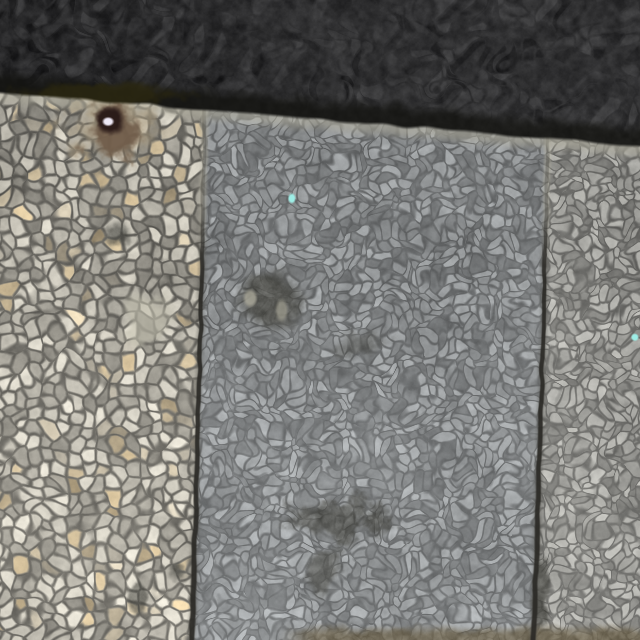
Write a three.js fragment shader that draws this texture.

```glsl
// Three weathered terrazzo paving slabs below a dark, rough asphalt strip.
varying vec2 vUv;

// Layout
const float CURB_HEIGHT = 0.855;
const float CURB_SLOPE = 0.084;
const float GUTTER_WIDTH = 0.034;
const vec3 LEFT_JOINT = vec3(0.2995, 0.034, -0.0115);  // offset, lean, bend
const vec3 RIGHT_JOINT = vec3(0.8335, 0.036, -0.010);
const float JOINT_WIDTH = 0.0032;

// Chips per canvas width
const float COARSE_CHIPS = 47.0;
const float FINE_CHIPS = 62.0;
const float ASPHALT_CHIPS = 43.0;

// Colours
const vec3 WARM_STONE = vec3(1.02, 1.0, 0.94);
const vec3 COOL_STONE = vec3(0.98, 1.0, 1.01);
const vec3 ASPHALT = vec3(0.165, 0.165, 0.17);
const vec3 GUTTER = vec3(0.075, 0.075, 0.065);
const vec3 JOINT = vec3(0.17, 0.165, 0.15);
const vec3 LIME = vec3(0.69, 0.68, 0.62);
const vec3 GRIME = vec3(0.29, 0.29, 0.27);
const vec3 RUST = vec3(0.42, 0.34, 0.27);
const vec3 SOIL = vec3(0.43, 0.39, 0.30);
const vec3 MOSS = vec3(0.20, 0.18, 0.06);
const vec3 GLINT = vec3(0.62, 0.93, 0.90);

vec3 hash3(vec2 p) {
  vec3 q = fract(p.xyx * vec3(0.1031, 0.1030, 0.0973));
  q += dot(q, q.yxz + 33.33);
  return fract((q.xxy + q.yzz) * q.zyx);
}

float noise(vec2 p) {
  vec2 i = floor(p), f = fract(p);
  f = f * f * (3.0 - 2.0 * f);
  return mix(mix(hash3(i).x, hash3(i + vec2(1, 0)).x, f.x),
             mix(hash3(i + vec2(0, 1)).x, hash3(i + vec2(1, 1)).x, f.x), f.y);
}

float fbm(vec2 p) {
  float sum = 0.0, weight = 0.5;
  for (int i = 0; i < 4; i++) {
    sum += weight * noise(p);
    p = p * 2.03 + 17.1;
    weight *= 0.5;
  }
  return sum / 0.9375;
}

// Randomly turned, elongated cells: x = gap to the next cell, yz = cell identity
vec3 chips(vec2 p, float stretch) {
  vec2 cell = floor(p), id = vec2(0.0);
  float nearest = 9.0, second = 9.0;
  for (int y = -1; y <= 1; y++) {
    for (int x = -1; x <= 1; x++) {
      vec2 c = cell + vec2(x, y);
      vec3 h = hash3(c);
      vec2 d = c + 0.12 + 0.76 * h.xy - p;
      float a = 6.2832 * h.z, s = sin(a), k = cos(a);
      float dist = length(vec2(k * d.x + s * d.y, k * d.y - s * d.x) * vec2(1.0 / stretch, stretch));
      if (dist < nearest) {
        second = nearest;
        nearest = dist;
        id = hash3(c + 71.0).xy;
      } else second = min(second, dist);
    }
  }
  return vec3(second - nearest, id);
}

float stain(vec2 p, vec2 centre, vec2 radius, float rough) {
  return 1.0 - smoothstep(0.55, 1.2, length((p - centre) / radius) + rough);
}

float jointX(vec3 j, float y) { return j.x + y * (j.y + y * j.z); }

vec3 slabs(vec2 p, float left, float right, float grain) {
  vec2 warp = vec2(noise(p * 38.0), noise(p * 38.0 + 51.0)) - 0.5;
  vec3 coarse = chips(p * COARSE_CHIPS + warp * 0.6, 1.25);
  vec3 fine = chips(p * FINE_CHIPS + warp * 1.3, 1.45);
  float inLeft = 1.0 - smoothstep(-0.003, 0.003, left);
  float inRight = smoothstep(-0.003, 0.003, right);
  vec3 chip = mix(fine, coarse, inLeft);

  // Grout, then stones of varied brightness and hue
  float low = mix(mix(0.49, 0.51, inRight), 0.55, inLeft);
  float high = mix(mix(0.70, 0.76, inRight), 0.90, inLeft);
  float body = smoothstep(0.02, 0.38, chip.x);
  float tone = mix(mix(0.44, 0.41, inLeft), mix(low, high, chip.y), body);
  tone += 0.13 * (grain - 0.5) + 0.10 * (fbm(p * 7.0) - 0.5);
  tone += mix(0.02, -0.035, smoothstep(0.15, 0.75, p.y));
  vec3 tint = mix(COOL_STONE, WARM_STONE, max(inLeft, 0.55 * inRight));
  tint *= mix(vec3(1), vec3(1.05, 0.97, 0.83), body * inLeft * smoothstep(0.82, 0.98, chip.z));
  return tone * tint;
}

void main() {
  vec2 p = vUv;
  float grain = fbm(p * 90.0);
  float rough = 1.3 * (fbm(p * 34.0) - 0.5);
  float left = p.x - jointX(LEFT_JOINT, p.y);
  float right = p.x - jointX(RIGHT_JOINT, p.y);
  float curb = p.y - CURB_HEIGHT + CURB_SLOPE * p.x + 0.005 * (noise(p * 30.0) - 0.5);
  vec3 col = slabs(p, left, right, grain);

  // Worn patches and deposits
  float dark = stain(p, vec2(0.423, 0.530), vec2(0.052, 0.047), rough * 0.5);
  dark = max(dark, 0.8 * stain(p, vec2(0.182, 0.635), vec2(0.024), rough));
  dark = max(dark, 0.5 * stain(p, vec2(0.566, 0.462), vec2(0.045, 0.025), rough));
  dark = max(dark, 0.85 * stain(p, vec2(0.525, 0.190), vec2(0.065, 0.030), rough * 1.6));
  dark = max(dark, 0.75 * stain(p, vec2(0.502, 0.115), vec2(0.034, 0.032), rough * 1.3));
  dark = max(dark, 0.7 * stain(p, vec2(0.276, 0.108), vec2(0.013, 0.018), rough));
  dark = max(dark, 0.7 * stain(p, vec2(0.217, 0.065), vec2(0.014, 0.020), rough));
  dark = max(dark, 0.9 * stain(p, vec2(0.845, 0.075), vec2(0.014, 0.050), rough));
  col = mix(col, GRIME + 0.22 * (grain - 0.5), dark * 0.8);
  col = mix(col, LIME, 0.75 * stain(p, vec2(0.391, 0.534), vec2(0.011, 0.014), 0.0));
  col = mix(col, LIME, 0.60 * stain(p, vec2(0.440, 0.515), vec2(0.010, 0.018), 0.0));
  col = mix(col, LIME * 1.1, 0.6 * stain(p, vec2(0.228, 0.500), vec2(0.040, 0.045), rough));
  float soil = (1.0 - smoothstep(0.008, 0.026, p.y + 0.012 * rough)) * smoothstep(0.43, 0.50, p.x);
  col = mix(col, SOIL + 0.2 * (grain - 0.5), 0.75 * soil);

  // Joints: pale filler near the curb, open and dark lower down
  float wobble = 0.003 * (noise(p * 45.0) - 0.5);
  float gap = min(abs(left + wobble), abs(right + wobble));
  float open = 1.0 - smoothstep(0.56, 0.70, p.y);
  col = mix(col, LIME, 0.45 * (1.0 - open) * (1.0 - smoothstep(0.002, 0.009, gap)));
  col = mix(col, GRIME, 0.35 * open * (1.0 - smoothstep(0.002, 0.010, gap)));
  float width = JOINT_WIDTH * mix(1.25, 0.75, p.y);
  col = mix(col, JOINT, mix(0.30, 0.93, open) * (1.0 - smoothstep(width * 0.5, width * 1.5, gap)));

  // Pale curb rim, rusty hollow and bright specks
  col = mix(col, LIME, 0.55 * smoothstep(-0.024, -0.004, curb));
  col = mix(col, LIME * vec3(0.98, 0.91, 0.82), 0.65 * stain(p, vec2(0.170, 0.800), vec2(0.072, 0.050), rough));
  col = mix(col, RUST, 0.85 * stain(p, vec2(0.172, 0.792), vec2(0.042, 0.042), rough * 1.4));
  col = mix(col, vec3(0.17, 0.11, 0.10), stain(p, vec2(0.169, 0.812), vec2(0.023, 0.020), rough * 0.6));

  // Asphalt with faint chips and a black gutter
  vec3 grit = chips(p * ASPHALT_CHIPS + 2.0 * noise(p * 28.0), 1.5);
  float gritTone = 0.13 * (grit.y - 0.45) * smoothstep(0.0, 0.4, grit.x) + 0.13 * (grain - 0.5);
  vec3 road = ASPHALT + gritTone + 0.035 * smoothstep(0.15, 0.55, p.x) - 0.015;
  float gutter = 1.0 - smoothstep(0.45, 1.2, curb / GUTTER_WIDTH + 0.5 * rough);
  road = mix(road, GUTTER + 0.05 * grain * p.x, 0.9 * gutter);
  road = mix(road, MOSS, 0.6 * stain(p, vec2(0.140, 0.852), vec2(0.140, 0.018), rough));
  col = mix(col, road, smoothstep(-0.003, 0.004, curb));

  col = mix(col, vec3(0.93, 0.91, 0.96), stain(p, vec2(0.169, 0.810), vec2(0.009, 0.007), 0.0));
  col = mix(col, GLINT, stain(p, vec2(0.456, 0.690), vec2(0.006, 0.008), 0.0));
  col = mix(col, GLINT, stain(p, vec2(0.992, 0.473), vec2(0.006), 0.0));
  gl_FragColor = vec4(clamp(col, 0.0, 1.0), 1.0);
}
```
